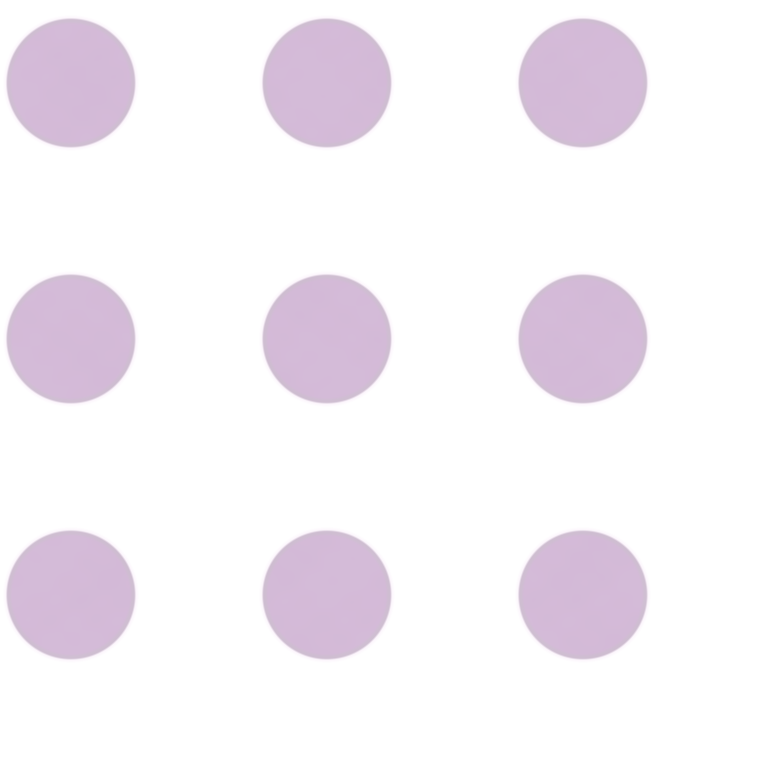
Reproduce this pattern procedurally as a Shadertoy shader.

```glsl
// Lilac polka dots on white: a 3 by 3 grid of discs, each a circle distance
// function in a repeated cell, with a greyer rim, a faint pink halo and
// a slight mottle made of layered sines that wrap around the canvas.

const float REPEATS = 3.0;                       // dots across and down
const vec2  DOT_CENTER = vec2(0.277, 0.676);     // within a cell, from lower left
const float DOT_RADIUS = 0.251;                  // in cell widths
const float EDGE_SOFTNESS = 0.005;               // half width of the edge blend
const float RIM_WIDTH = 0.024;
const float HALO_WIDTH = 0.018;
const float HALO_STRENGTH = 0.3;
const float MOTTLE_STRENGTH = 0.005;

const vec3 PAPER = vec3(1.0);
const vec3 LILAC = vec3(0.83, 0.73, 0.845);
const vec3 RIM   = vec3(0.81, 0.745, 0.82);
const vec3 HALO  = vec3(0.96, 0.87, 0.96);

const float TAU = 6.2831853;

// Signed distance to the nearest dot, in cell widths
float dotDistance(vec2 uv) {
    vec2 cell = fract(uv * REPEATS - DOT_CENTER + 0.5) - 0.5;
    return length(cell) - DOT_RADIUS;
}

// Smooth variation; whole-number frequencies keep it seamless
float mottle(vec2 uv) {
    vec2 p = TAU * uv;
    float broad = sin(5.0 * p.x + 2.0 * sin(2.0 * p.y)) * sin(4.0 * p.y + 1.3);
    float fine = sin(17.0 * p.x + sin(7.0 * p.y)) * sin(19.0 * p.y + 0.7);
    return 0.65 * broad + 0.35 * fine;
}

void mainImage(out vec4 fragColor, in vec2 fragCoord) {
    vec2 uv = fragCoord / iResolution.xy;
    float d = dotDistance(uv);
    float pixel = REPEATS / min(iResolution.x, iResolution.y);
    float soft = max(EDGE_SOFTNESS, 0.75 * pixel);

    // Faint fringe on the paper
    float halo = HALO_STRENGTH * (1.0 - smoothstep(0.0, HALO_WIDTH, d));
    vec3 ground = mix(PAPER, HALO, halo);

    // Flat disc with a greyer rim and a little unevenness
    float rim = smoothstep(-RIM_WIDTH, -0.3 * RIM_WIDTH, d);
    vec3 ink = mix(LILAC, RIM, rim);
    ink += MOTTLE_STRENGTH * mottle(uv) * vec3(0.6, 1.0, 0.8);

    float coverage = 1.0 - smoothstep(-soft, soft, d);
    fragColor = vec4(mix(ground, ink, coverage), 1.0);
}
```
